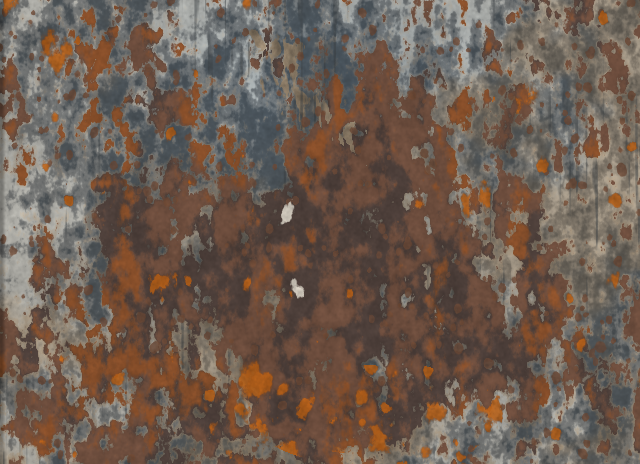
Give the GLSL for this texture, as a WebGL 2 fragment shader.

```glsl
#version 300 es
precision highp float;
uniform vec2 u_resolution;
out vec4 fragColor;

const vec3 SLATE = vec3(0.31, 0.335, 0.35);
const vec3 GREY = vec3(0.45, 0.455, 0.45);
const vec3 PALE = vec3(0.655, 0.65, 0.625);
const vec3 TAN = vec3(0.58, 0.505, 0.41);
const vec3 UMBER = vec3(0.30, 0.245, 0.225);
const vec3 BROWN = vec3(0.41, 0.29, 0.23);
const vec3 SIENNA = vec3(0.53, 0.29, 0.13);
const vec3 ORANGE = vec3(0.74, 0.38, 0.08);
const vec3 CHIP = vec3(0.83, 0.80, 0.75);
const vec2 RUST_CENTRE = vec2(0.50, 0.36);
const vec2 RUST_RADIUS = vec2(0.36, 0.37);
const vec2 BLOOM_CENTRE = vec2(0.56, 0.09);
const vec2 BLOOM_RADIUS = vec2(0.28, 0.16);
const float RUST_EDGE = 0.06;
const float GRAIN = 0.16;
const float MEAN = 0.52;
const mat2 TURN = mat2(0.8, 0.6, -0.6, 0.8);

float hash(vec2 p) {
    vec3 q = fract(p.xyx * 0.1031);
    q += dot(q, q.yzx + 33.33);
    return fract((q.x + q.y) * q.z);
}

float noise(vec2 p) {
    vec2 i = floor(p), f = fract(p);
    f = f * f * (3.0 - 2.0 * f);
    return mix(mix(hash(i), hash(i + vec2(1, 0)), f.x),
               mix(hash(i + vec2(0, 1)), hash(i + vec2(1, 1)), f.x), f.y);
}

float fbm(vec2 p) {
    float sum = 0.0, amp = 0.52;
    for (int i = 0; i < 5; i++) {
        sum += amp * noise(p);
        p = TURN * p * 2.03 + vec2(17.3, 9.1);
        amp *= 0.52;
    }
    return sum;
}

// Soft round blooms, one candidate per cell
float blooms(vec2 p, float scale, float chance, float wobble) {
    vec2 q = p * scale, cell = floor(q);
    float result = 0.0;
    for (int y = -1; y <= 1; y++)
    for (int x = -1; x <= 1; x++) {
        vec2 id = cell + vec2(x, y);
        vec2 centre = id + 0.15 + 0.7 * vec2(hash(id + 31.0), hash(id + 57.0));
        float radius = mix(0.2, 0.55, hash(id + 83.0));
        float present = step(hash(id + 11.0), chance);
        float d = length((q - centre) * vec2(1.0, 0.8)) + wobble;
        result = max(result, present * (1.0 - smoothstep(0.0, radius, d)));
    }
    return result;
}

// Worn paint: pale flakes over slate, with upright streaks
vec3 paintColour(vec2 p, vec2 uv, float fine, float grit) {
    float streak = fbm(p * vec2(24.0, 7.0) + 40.0) - MEAN;
    float broad = fbm(p * vec2(4.5, 3.0) + 71.0) - MEAN;
    vec2 top = (uv - vec2(0.52, 0.82)) * vec2(3.2, 4.0);
    float tone = 0.53 + 0.75 * streak + 0.7 * broad + 0.8 * (fine - MEAN) + 0.22 * (grit - 0.5);
    tone -= 0.11 * exp(-dot(top, top));
    vec3 c = mix(SLATE, GREY, smoothstep(0.24, 0.44, tone));
    c = mix(c, PALE, smoothstep(0.46, 0.64, tone));
    c = mix(c, c * vec3(0.93, 1.0, 1.07), 0.8 * exp(-dot(top, top)));
    float warm = smoothstep(0.52, 0.68, fbm(p * 4.2 + 93.0) + 0.1 * (0.5 - uv.y));
    return mix(c, TAN * (0.72 + 0.55 * tone), 0.55 * warm);
}

// Tilted strokes of bare filler near the top
float scrapes(vec2 p, float fine) {
    float mask = 0.0;
    for (int i = 0; i < 5; i++) {
        float k = float(i), h = hash(vec2(k, 5.0));
        vec2 q = p - vec2(0.575 + 0.048 * k, 0.87 - 0.035 * k + 0.06 * (h - 0.5));
        q.x -= 0.22 * q.y * (h - 0.9);
        vec2 d = abs(q) - vec2(0.02, 0.05 + 0.05 * h);
        float edge = max(d.x, d.y) + 0.07 * (fine - 0.5);
        float gaps = smoothstep(0.40, 0.52, fbm(q * vec2(55.0, 14.0) + k * 19.0));
        mask = max(mask, gaps * (1.0 - smoothstep(-0.004, 0.004, edge)));
    }
    return mask;
}

void main() {
    vec2 uv = gl_FragCoord.xy / u_resolution;
    vec2 p = gl_FragCoord.xy / u_resolution.y;
    float fine = fbm(p * vec2(40.0, 28.0));
    float grit = 0.5 * (noise(TURN * p * 105.0 + 5.0) + noise(TURN * TURN * p * 190.0));
    float scrape = scrapes(p, fine);
    vec3 colour = paintColour(p, uv, fine, grit);
    colour = mix(colour, TAN * (0.98 + 0.5 * (fine - MEAN)), 0.9 * scrape);

    // Thin upright scratches
    float scratch = smoothstep(0.72, 0.92, noise(p * vec2(140.0, 8.0)));
    scratch *= smoothstep(0.45, 0.6, fbm(p * vec2(6.0, 3.0) + 8.0));
    colour = mix(colour, SLATE * 0.75, 0.5 * scratch);

    // Ragged rust mass with a tan fringe
    float mass = 0.62 * (1.0 - length((uv - RUST_CENTRE) / RUST_RADIUS));
    mass = clamp(mass, -0.34, 0.36) + 0.14 * smoothstep(0.88, 1.0, uv.x) - 0.5 * scrape;
    float field = mass + 1.0 * (fbm(p * vec2(6.5, 3.6) + 3.0) - MEAN)
        + 1.1 * (fbm(p * vec2(20.0, 9.0) + 15.0) - MEAN) + 1.45 * (fine - MEAN) + 0.2 * (grit - 0.5);
    colour = mix(colour, TAN * (0.9 + 0.7 * (fine - MEAN)), 0.6 * smoothstep(-0.24, -0.04, field) * (1.0 - 0.6 * uv.y));
    float stain = fbm(p * vec2(14.0, 8.0) + 23.0) + 0.8 * (fine - MEAN);
    vec3 rust = mix(UMBER, BROWN, smoothstep(0.40, 0.62, stain));
    float leftGlow = 0.10 * (1.0 - smoothstep(0.25, 0.6, uv.x));
    float rusty = fbm(p * vec2(18.0, 6.0) + 61.0) + 0.6 * (fine - MEAN) + leftGlow;
    rust = mix(rust, SIENNA, 0.75 * smoothstep(0.66, 0.86, rusty));
    colour = mix(colour, rust, smoothstep(-RUST_EDGE, RUST_EDGE, field));

    // Specks and orange blooms
    float wobble = 1.1 * (fine - MEAN);
    float speck = smoothstep(0.1, 0.6, blooms(p, 52.0, 0.13, wobble));
    colour = mix(colour, mix(BROWN, SIENNA, 0.4 * stain), 0.8 * speck);
    float cluster = 1.0 - smoothstep(0.4, 1.1, length((uv - BLOOM_CENTRE) / BLOOM_RADIUS));
    float bloom = max(blooms(p + 3.0, 13.0, 0.035 + 0.36 * cluster, wobble),
                      blooms(p + 7.0, 29.0, 0.03 + 0.28 * cluster, wobble));
    vec3 glow = mix(SIENNA, ORANGE, smoothstep(0.2, 0.9, bloom + 0.5 * (grit - 0.5)));
    colour = mix(colour, glow, 0.85 * smoothstep(0.1, 0.75, bloom + 0.4 * (grit - 0.5) * bloom));

    // Pale chips
    for (int i = 0; i < 2; i++) {
        vec2 q = p - vec2(0.618 + 0.026 * float(i), 0.54 - 0.165 * float(i));
        float d = length(q * vec2(1.4, 0.8)) + 0.05 * (fine - MEAN);
        colour = mix(colour, CHIP, 1.0 - smoothstep(0.007, 0.014, d));
    }

    // Grain and worn left border
    colour *= 1.0 + GRAIN * (grit - 0.5) + 2.0 * GRAIN * (fine - MEAN);
    colour *= 1.0 - 0.3 * (1.0 - smoothstep(0.003, 0.014, p.x));
    fragColor = vec4(clamp(colour, 0.0, 1.0), 1.0);
}
```
